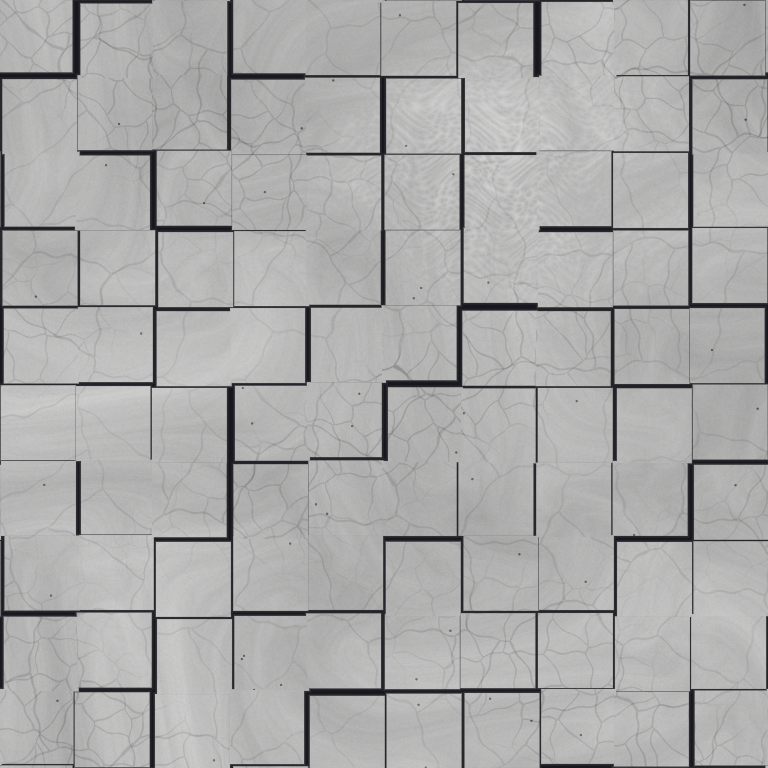
Reproduce this pattern procedurally as a Shadertoy shader.

```glsl
// Worn concrete cut into a ten by ten grid of square slabs, each nudged off its place.
// Slabs that drift apart expose dark joints, slabs that overlap merge seamlessly;
// the concrete is layered sines for clouding and cellular noise for cracks and pits.

vec2 hash2(vec2 p) {
    vec3 q = fract(p.xyx * vec3(0.1031, 0.1030, 0.0973));
    q += dot(q, q.yzx + 33.33);
    return fract((q.xx + q.yz) * q.zy);
}

// Warped, rotated sine octaves, roughly -1.5 to 1.5
float clouds(vec2 p) {
    float sum = 0.0, amp = 1.0;
    for (int i = 0; i < 8; i++) {
        p = mat2(0.8, 0.6, -0.6, 0.8) * p * 1.85 + 3.7;
        p += 0.7 * sin(p.yx * 1.3 + float(i));
        sum += amp * sin(p.x) * sin(p.y);
        amp *= 0.7;
    }
    return sum;
}

// x: distance to nearest seed, y: distance to cell border, z: random cell value
vec3 cellular(vec2 p) {
    vec2 base = floor(p), near = vec2(8.0), next = vec2(8.0);
    float id = 0.0;
    for (int y = -1; y <= 1; y++)
    for (int x = -1; x <= 1; x++) {
        vec2 cell = base + vec2(x, y);
        vec2 rnd = hash2(cell + 57.0);
        vec2 d = cell + rnd - p;
        if (dot(d, d) < dot(near, near)) {
            next = near;
            near = d;
            id = fract(rnd.x * 17.0 + rnd.y * 31.0);
        } else if (dot(d, d) < dot(next, next)) {
            next = d;
        }
    }
    return vec3(length(near), dot(0.5 * (near + next), normalize(next - near)), id);
}

// Concrete surface, p spans 0 to 1 over the canvas
vec3 concrete(vec2 p) {
    float cloud = clouds(p * 4.0);
    float tone = 0.712 + 0.034 * cloud + 0.012 * sin(p.x * 5.0 + 1.0) * sin(p.y * 6.0);

    // Hairline cracks at two scales, fading in and out
    vec2 bent = p + 0.007 * sin(p.yx * 43.0) + 0.002 * sin(p.yx * 171.0 + 2.0);
    float patches = 0.5 + 0.5 * sin(p.x * 9.0 + 2.0 * sin(p.y * 7.0)) * sin(p.y * 8.0 + 1.0);
    float coarse = cellular(bent * 10.0).y / 10.0;
    float fine = cellular(bent * 21.0 + 9.0).y / 21.0;
    tone -= 0.085 * (1.0 - smoothstep(0.0003, 0.0022, coarse)) * (0.4 + 0.6 * patches);
    tone -= 0.075 * (1.0 - smoothstep(0.0002, 0.0018, fine)) * smoothstep(0.3, 0.9, patches);

    // Flaked, rough area
    vec2 r = (p - vec2(0.64, 0.77)) * vec2(5.0, 6.0);
    float rough = exp(-dot(r, r)) * smoothstep(-1.0, 0.8, cloud);
    tone += 0.12 * rough * (cellular(p * vec2(80.0, 130.0) + 2.0 * sin(p.yx * 60.0)).x - 0.5);

    // Sparse pits and fine grain
    vec3 pit = cellular(p * 45.0);
    tone -= 0.3 * (1.0 - smoothstep(0.04, 0.1, pit.x)) * step(0.98, pit.z);
    tone += 0.018 * (hash2(floor(p * 512.0)).x - 0.5);

    // Faint olive streak
    vec2 s = (p - vec2(0.948, 0.427)) / vec2(0.004, 0.022);
    float stain = exp(-dot(s, s)) * smoothstep(-0.8, 0.8, cloud);
    return tone * mix(vec3(0.998, 1.002, 0.996), vec3(0.97, 0.97, 0.72), stain);
}

void mainImage(out vec4 fragColor, in vec2 fragCoord) {
    vec2 uv = fragCoord / iResolution.xy;
    vec2 grid = uv * 10.0;
    float soft = 7.0 / min(iResolution.x, iResolution.y);

    // Find the slab on top here, and how far the nearest slab edge is
    float cover = 0.0, gap = 1.0, shade = 0.0;
    vec2 shift = vec2(0.0);
    for (int y = -1; y <= 1; y++)
    for (int x = -1; x <= 1; x++) {
        vec2 slab = floor(grid) + vec2(x, y);
        vec2 wrapped = mod(slab, 10.0);
        vec2 nudge = 0.1 * (hash2(wrapped + 11.0) - 0.5);
        vec2 d = abs(grid - slab - 0.5 - nudge);
        float edge = max(d.x, d.y) - 0.489;
        float c = 1.0 - smoothstep(-soft, soft, edge);
        gap = min(gap, edge);
        if (c > 0.0 && c >= cover) {
            cover = c;
            shift = nudge;
            shade = 0.016 * (hash2(wrapped + 83.0).x - 0.5);
        }
    }

    // Joints deepen away from the slab edges
    vec3 joint = mix(vec3(0.15, 0.15, 0.17), vec3(0.09, 0.09, 0.12), smoothstep(0.012, 0.035, gap));
    vec3 surface = concrete(uv - 0.1 * shift) + shade;
    fragColor = vec4(mix(joint, surface, cover), 1.0);
}
```
